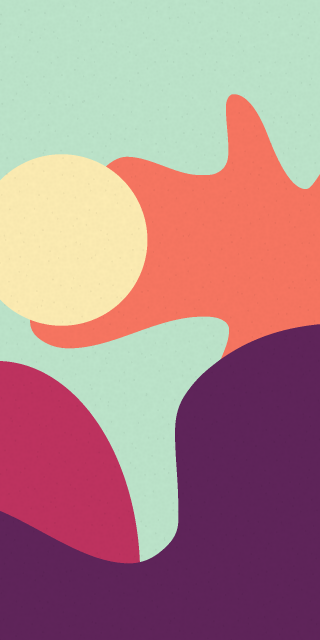
Give the GLSL for this background, as a Shadertoy shader.

```glsl
const vec3 MINT = vec3(0.73, 0.885, 0.785);
const vec3 PLUM = vec3(0.37, 0.14, 0.35);
const vec3 CORAL = vec3(0.96, 0.455, 0.375);
const vec3 CREAM = vec3(0.98, 0.915, 0.69);
const vec3 BERRY = vec3(0.74, 0.195, 0.37);

// Cubic curve from a to b with the given end slopes, held flat outside
float span(float s, vec2 a, vec2 b, vec2 slopes) {
    float w = b.x - a.x;
    float t = clamp((s - a.x) / w, 0.0, 1.0);
    float u = 1.0 - t;
    return mix(a.y, b.y, t * t * (3.0 - 2.0 * t)) + w * t * u * (slopes.x * u - slopes.y * t);
}

bool inCloud(vec2 p) {
    // Upper edge: low swell, then the tall spike
    float swell = p.x < 0.396 ? span(p.x, vec2(0.33, 1.479), vec2(0.396, 1.51), vec2(0.9, 0.0))
        : p.x < 0.625 ? span(p.x, vec2(0.396, 1.51), vec2(0.625, 1.453), vec2(0.0))
        : span(p.x, vec2(0.625, 1.453), vec2(0.698, 1.474), vec2(0.0, 1.0));
    float spikeSide = p.y < 1.5365 ? span(p.y, vec2(1.474, 0.698), vec2(1.5365, 0.7135), vec2(0.8, 0.0))
        : p.y < 1.661 ? span(p.y, vec2(1.5365, 0.7135), vec2(1.661, 0.706), vec2(0.0))
        : span(p.y, vec2(1.661, 0.706), vec2(1.6953, 0.7135), vec2(0.0, 0.6));
    float spikeTop = p.x < 0.729 ? span(p.x, vec2(0.7135, 1.6953), vec2(0.729, 1.7057), vec2(1.4, 0.0))
        : p.x < 0.8385 ? span(p.x, vec2(0.729, 1.7057), vec2(0.8385, 1.573), vec2(0.0, -2.6))
        : p.x < 0.956 ? span(p.x, vec2(0.8385, 1.573), vec2(0.956, 1.409), vec2(-2.6, 0.0))
        : span(p.x, vec2(0.956, 1.409), vec2(1.0, 1.456), vec2(0.0, 1.4));
    bool belowTop = p.x < 0.698 ? p.y < swell : p.x > spikeSide && p.y < spikeTop;

    // Lower edge: rounded left end, long wave and the cove at the right
    float leftEnd = span(p.y, vec2(0.948, 0.1146), vec2(0.997, 0.094), vec2(-1.0, 0.0));
    float wave = p.x < 0.216 ? span(p.x, vec2(0.1146, 0.948), vec2(0.216, 0.9115), vec2(-0.85, 0.0))
        : p.x < 0.43 ? span(p.x, vec2(0.216, 0.9115), vec2(0.43, 0.9635), vec2(0.0, 0.36))
        : p.x < 0.633 ? span(p.x, vec2(0.43, 0.9635), vec2(0.633, 1.0104), vec2(0.36, 0.0))
        : span(p.x, vec2(0.633, 1.0104), vec2(0.703, 0.9948), vec2(0.0, -0.7));
    float cove = p.y < 0.9688 ? span(p.y, vec2(0.8776, 0.69), vec2(0.9688, 0.716), vec2(0.42, 0.0))
        : span(p.y, vec2(0.9688, 0.716), vec2(0.9948, 0.703), vec2(0.0, -1.2));
    return belowTop && p.x > leftEnd && (p.y > wave || p.x > cove);
}

bool inGround(vec2 p) {
    float valley = p.x < 0.404 ? span(p.x, vec2(0.0, 0.4036), vec2(0.404, 0.2396), vec2(-0.42, 0.0))
        : span(p.x, vec2(0.404, 0.2396), vec2(0.529, 0.302), vec2(0.0, 1.1));
    float cliff = p.y < 0.422 ? span(p.y, vec2(0.302, 0.529), vec2(0.422, 0.557), vec2(0.9, 0.0))
        : p.y < 0.646 ? span(p.y, vec2(0.422, 0.557), vec2(0.646, 0.547), vec2(0.0))
        : span(p.y, vec2(0.646, 0.547), vec2(0.7656, 0.578), vec2(0.0, 0.65));
    float hill = p.x < 0.69 ? span(p.x, vec2(0.578, 0.7656), vec2(0.69, 0.8776), vec2(1.5, 0.75))
        : span(p.x, vec2(0.69, 0.8776), vec2(1.0, 0.987), vec2(0.7, 0.1));
    return p.x < 0.529 ? p.y < valley : p.x > cliff && p.y < hill;
}

// Flat layers, nearest first
vec3 scene(vec2 p) {
    if (inGround(p)) return PLUM;
    if (length((p - vec2(-0.01, 0.203)) / vec2(0.448, 0.669)) < 1.0) return BERRY;
    if (distance(p, vec2(0.1927, 1.25)) < 0.268) return CREAM;
    return inCloud(p) ? CORAL : MINT;
}

vec2 hash2(vec2 c) {
    return fract(sin(vec2(dot(c, vec2(127.1, 311.7)), dot(c, vec2(269.5, 183.3)))) * 43758.5);
}

// Distance to the nearest scattered point
float cells(vec2 p) {
    float nearest = 2.0;
    for (int y = -1; y <= 1; y++)
        for (int x = -1; x <= 1; x++) {
            vec2 cell = floor(p) + vec2(x, y);
            nearest = min(nearest, distance(p, cell + hash2(cell)));
        }
    return nearest;
}

void mainImage(out vec4 fragColor, in vec2 fragCoord) {
    vec2 toCanvas = vec2(1.0, 2.0) / iResolution.xy;
    vec2 p = fragCoord * toCanvas;

    // Average a 3 by 3 grid of samples for smooth edges
    vec3 color = vec3(0.0);
    for (int i = 0; i < 9; i++) {
        vec2 offset = (vec2(i % 3, i / 3) - 1.0) / 3.0;
        color += scene((fragCoord + offset) * toCanvas) / 9.0;
    }

    // Paper grain and sparse dark flecks
    float grain = cells(p * 85.0) + 0.6 * cells(p * 37.0 + 9.0) - 0.75;
    float fleck = 1.0 - smoothstep(0.03, 0.09, cells(p * vec2(24.0, 19.0)));
    color *= 1.0 + 0.018 * grain - 0.04 * fleck;
    fragColor = vec4(color, 1.0);
}
```
